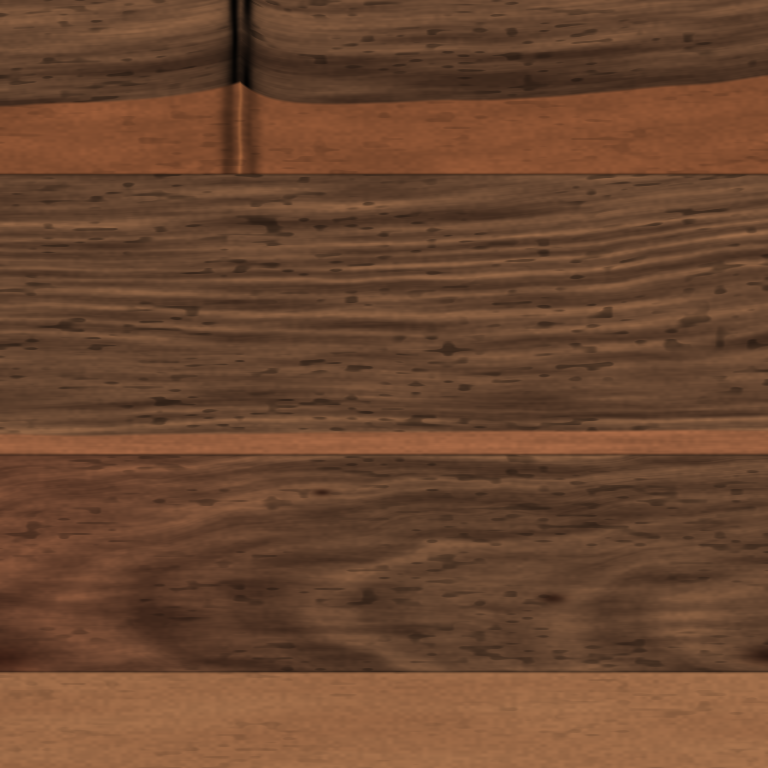
Reproduce this texture procedurally as a WebGL 2 fragment shader.

```glsl
#version 300 es
precision highp float;
uniform vec2 u_resolution;
out vec4 outColor;

const vec3 DARK = vec3(0.25, 0.165, 0.115);
const vec3 BROWN = vec3(0.41, 0.285, 0.20);
const vec3 TAN = vec3(0.59, 0.41, 0.28);
const vec3 RUSSET = vec3(0.53, 0.315, 0.195);

float hash(vec2 p) {
  p = fract(p * vec2(0.1031, 0.1137));
  p += dot(p, p.yx + 33.33);
  return fract((p.x + p.y) * p.x * 37.7);
}

float noise(vec2 p) {
  vec2 i = floor(p), f = fract(p);
  f = f * f * (3.0 - 2.0 * f);
  return mix(mix(hash(i), hash(i + vec2(1, 0)), f.x),
             mix(hash(i + vec2(0, 1)), hash(i + vec2(1, 1)), f.x), f.y);
}

float fbm(vec2 p) {
  float sum = 0.0, gain = 0.5;
  for (int i = 0; i < 4; i++) {
    sum += gain * noise(p);
    p = p * 2.03 + 17.3;
    gain *= 0.5;
  }
  return sum / 0.9375;
}

// Dark to brown to tan, with 0.5 as the plain brown
vec3 walnut(float tone) {
  tone = clamp(tone, 0.0, 1.0);
  return tone < 0.5 ? mix(DARK, BROWN, tone * 2.0) : mix(BROWN, TAN, tone * 2.0 - 1.0);
}

// Short dark flecks lying along the grain
float pores(vec2 p) {
  return smoothstep(0.62, 0.9, noise(p * vec2(48, 210) + 5.0))
       * smoothstep(0.3, 0.65, noise(p * vec2(9, 40)));
}

// Dark wood over russet wood, pinched upward by a vertical knot
vec3 knottedPlank(vec2 p) {
  float k = p.x - 0.313 + 0.004 * (noise(vec2(p.y * 40.0, 2)) - 0.5);
  float edge = 0.139 - 0.04 * p.x * p.x * p.x - 0.032 * exp(-abs(k) / (k < 0.0 ? 0.11 : 0.035));
  edge += 0.004 * (noise(vec2(p.x * 14.0, 3)) - 0.5);
  float v = p.y - edge;
  float grain = fbm(vec2(p.x * 5.0, v * 75.0));
  float tone = 0.47 + 1.1 * (grain - 0.5) - 0.24 * smoothstep(-0.09, -0.03, v);
  vec3 upper = walnut(tone) * (1.0 - 0.3 * pores(vec2(p.x, v)));
  vec3 lower = RUSSET * (0.86 + 0.25 * fbm(vec2(p.x * 8.0, v * 60.0)));
  lower *= 1.0 - 0.12 * pores(p);
  // Knot: dark twin cords above, reddish shadow and a pale thread below
  float cords = exp(-pow(abs(abs(k) - 0.009) / 0.007, 2.0));
  float halo = exp(-k * k / 0.0007);
  upper *= 1.0 - 0.5 * cords * (0.5 + noise(vec2(p.x * 150.0, p.y * 18.0))) - 0.25 * halo;
  upper *= 1.0 - 0.45 * exp(-k * k / 0.0003) * smoothstep(0.045, 0.095, p.y);
  float streaks = exp(-pow((abs(k) - 0.014) / 0.012, 2.0));
  lower *= 1.0 - 0.42 * streaks * (0.55 + 0.6 * noise(vec2(p.x * 130.0, p.y * 12.0)));
  lower += vec3(0.11, 0.075, 0.04) * exp(-k * k / 0.000009);
  return mix(upper, lower, smoothstep(-0.002, 0.003, v));
}

// Ribbed stripes that climb to the right, over a russet strip
vec3 stripedPlank(vec2 p) {
  float bend = 0.05 * p.x * p.x * (1.0 - smoothstep(0.3, 0.56, p.y));
  float v = p.y + bend + 0.022 * (fbm(p * vec2(3.0, 7.0)) - 0.5);
  float fine = fbm(vec2(p.x * 6.0, v * 95.0));
  float phase = v * 52.0 + 1.6 * noise(vec2(p.x * 1.5, v * 16.0));
  float ridge = pow(0.5 + 0.5 * sin(6.2832 * phase), 2.0) - 0.35;
  float strength = smoothstep(0.23, 0.30, p.y) * (1.0 - 0.75 * smoothstep(0.43, 0.48, p.y));
  strength += 0.7 * smoothstep(0.52, 0.545, p.y);
  strength *= 0.3 + 1.0 * noise(vec2(p.x * 3.0, v * 24.0));
  float tone = 0.46 + 0.4 * ridge * strength + 0.85 * (fine - 0.5);
  tone -= 0.1 * smoothstep(0.40, 0.48, p.y) * (1.0 - smoothstep(0.52, 0.56, p.y));
  vec3 wood = walnut(tone) * (1.0 - 0.33 * pores(vec2(p.x, v)));
  float stripTop = 0.566 - 0.006 * p.x + 0.003 * (noise(vec2(p.x * 9.0, 1)) - 0.5);
  vec3 strip = vec3(0.59, 0.37, 0.245) * (0.83 + 0.3 * fbm(vec2(p.x * 7.0, p.y * 110.0)));
  return mix(wood, strip, smoothstep(-0.002, 0.003, p.y - stripTop));
}

// Nested arches that open to the right
vec3 archedPlank(vec2 p) {
  vec2 warp = vec2(fbm(p * vec2(5, 12)), fbm(p * vec2(4, 9) + 31.0)) - 0.5;
  float d = p.y - 0.78 - 0.035 * p.x + 0.05 * warp.y;
  float arch = p.x + 0.16 * warp.x - (d < 0.0 ? 27.0 : 20.0) * d * d;
  float bands = fbm(vec2(arch * 11.0, p.x * 1.5 + 4.0));
  float fine = fbm(vec2(p.x * 9.0, (p.y + 0.02 * warp.y) * 90.0));
  float tone = 0.41 + 0.75 * (bands - 0.5) + 0.6 * (fine - 0.5);
  // Dark outlines of the main arches
  for (int i = 0; i < 3; i++) {
    float line = (arch - 0.2 - 0.29 * float(i)) / 0.028;
    tone -= 0.2 * exp(-line * line) * smoothstep(0.14, 0.02, abs(d));
  }
  vec3 wood = walnut(tone) * (1.0 - 0.25 * pores(p));
  wood *= mix(vec3(1.04, 0.94, 0.93), vec3(1), smoothstep(0.0, 0.55, p.x));
  // Small knots: centre and radius
  vec3 knots[4] = vec3[4](vec3(0.42, 0.643, 0.008), vec3(0.72, 0.777, 0.012),
                          vec3(1.0, 0.855, 0.025), vec3(0.0, 0.855, 0.04));
  for (int i = 0; i < 4; i++) {
    vec2 q = (p - knots[i].xy + 0.012 * warp) / knots[i].z * vec2(0.7, 1.8);
    wood *= 1.0 - vec3(0.5, 0.58, 0.6) * exp(-dot(q, q));
  }
  return wood;
}

vec3 palePlank(vec2 p) {
  float grain = fbm(vec2(p.x * 3.0, p.y * 65.0));
  float cloud = fbm(p * vec2(4, 14));
  vec3 wood = mix(vec3(0.54, 0.35, 0.23), vec3(0.66, 0.46, 0.31), 0.55 * grain + 0.45 * cloud);
  return wood * (1.0 - 0.1 * pores(p));
}

void main() {
  vec2 p = gl_FragCoord.xy / u_resolution;
  p.y = 1.0 - p.y; // measured down from the top
  float aa = 0.75 / u_resolution.y;
  vec3 color = knottedPlank(p);
  color = mix(color, stripedPlank(p), smoothstep(-aa, aa, p.y - 0.227));
  color = mix(color, archedPlank(p), smoothstep(-aa, aa, p.y - 0.592));
  color = mix(color, palePlank(p), smoothstep(-aa, aa, p.y - 0.875));
  // Seams and fibre speckle
  float seam = min(abs(p.y - 0.227), min(abs(p.y - 0.592), abs(p.y - 0.875)));
  color *= 1.0 - 0.3 * exp(-pow(seam / 0.0018, 2.0));
  color *= 0.95 + 0.1 * noise(p * vec2(130, 240));
  outColor = vec4(color, 1.0);
}
```
